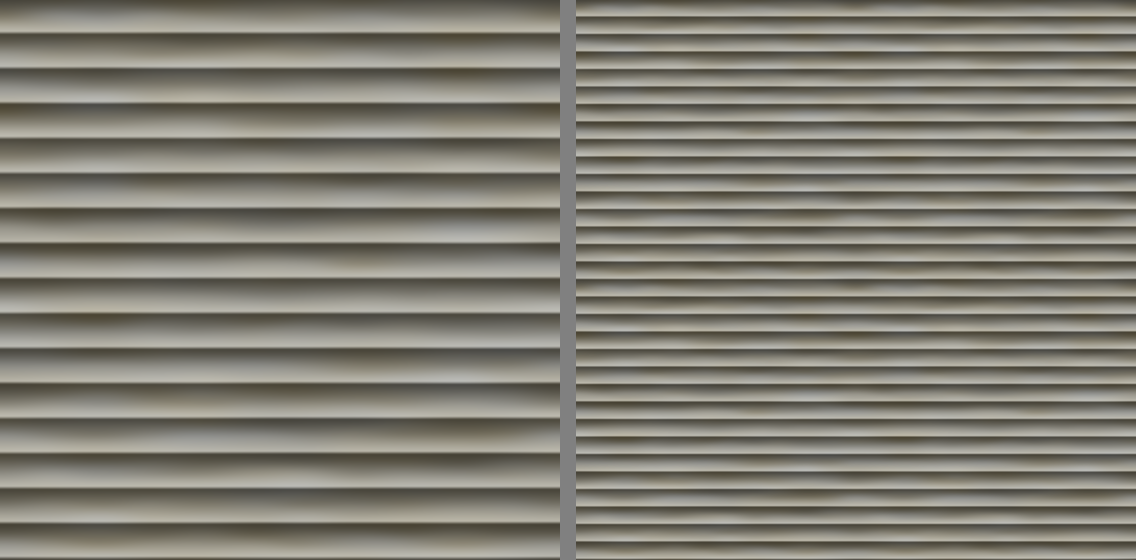
Left, the tile; right, the same tile 2 across and 2 down.
This texture is drawn by a Shadertoy shader. Its source:

```glsl
// Sixteen overlapping horizontal metal slats with soft weathered blotches.

const float SLATS = 16.0;
const float LIP = 0.125;  // share of a slat taken by its shaded lower lip

const vec3 SHADOW = vec3(0.290, 0.277, 0.235);
const vec3 LIGHT = vec3(0.725, 0.716, 0.675);
const vec3 WARM_TINT = vec3(0.016, 0.003, -0.028);

float hash(vec2 p, float seed) {
    vec3 q = fract(vec3(p.xyx + seed) * vec3(0.1031, 0.1030, 0.0973));
    q += dot(q, q.yzx + 33.33);
    return fract((q.x + q.y) * q.z);
}

// Value noise that wraps over the unit square
float tiledNoise(vec2 uv, vec2 cells, float seed) {
    vec2 p = uv * cells;
    vec2 i = floor(p);
    vec2 f = smoothstep(0.0, 1.0, p - i);
    vec2 a = mod(i, cells);
    vec2 b = mod(i + 1.0, cells);
    float low = mix(hash(a, seed), hash(vec2(b.x, a.y), seed), f.x);
    float high = mix(hash(vec2(a.x, b.y), seed), hash(b, seed), f.x);
    return mix(low, high, f.y);
}

// Two octaves of wide, flat blotches, from -1 to 1
float blotches(vec2 uv, float seed) {
    float coarse = tiledNoise(uv, vec2(6.0, 32.0), seed);
    float fine = tiledNoise(uv, vec2(11.0, 40.0), seed + 17.0);
    return 2.0 * mix(coarse, fine, 0.35) - 1.0;
}

// Brightness across one slat: quick rise at the lip, slow fall to the top
float slatProfile(float v) {
    float rise = smoothstep(0.0, LIP, v);
    float fall = clamp((v - LIP) / (1.0 - LIP), 0.0, 1.0);
    return rise * (1.0 - mix(fall, smoothstep(0.0, 1.0, fall), 0.35));
}

void mainImage(out vec4 fragColor, in vec2 fragCoord) {
    vec2 uv = fragCoord / iResolution.xy;
    float profile = slatProfile(fract(uv.y * SLATS));

    // Wear is strongest in the middle tones
    float wear = blotches(uv, 3.0);
    float midtone = 4.0 * profile * (1.0 - profile);
    float shade = profile + wear * mix(0.06, 0.14, midtone);

    // Darker patches lean to brown, lighter ones to cool grey
    float warmth = 0.7 * blotches(uv, 41.0) - 0.6 * wear;
    vec3 color = mix(SHADOW, LIGHT, shade) + WARM_TINT * warmth;

    fragColor = vec4(clamp(color, 0.0, 1.0), 1.0);
}
```
